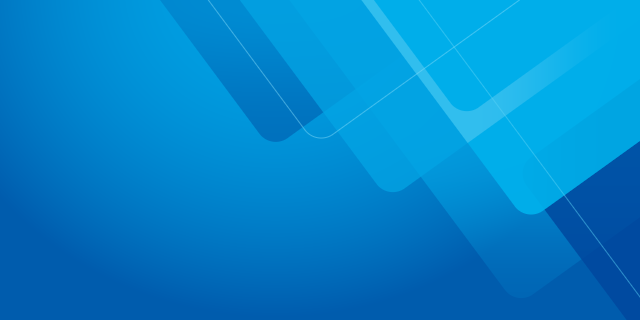
Reproduce this background procedurally as a Shadertoy shader.

```glsl
// Overlapping translucent blue panels with rounded corners over a radial glow.
// Each panel is a wedge between two slanted edges, found by a distance function;
// gradients vary the opacity, and two hairlines cross the stack.

#define CORNER_RADIUS 0.0625
#define LINE_HALF_WIDTH 0.0016
#define GLOW_CENTER vec2(0.86, 1.05)
#define GLOW_RADIUS vec2(1.12, 1.04)
#define GLOW_COLOR vec3(0.0, 0.635, 0.895)
#define DEEP_BLUE vec3(0.0, 0.36, 0.68)
#define NAVY vec3(0.0, 0.275, 0.615)
#define SKY vec3(0.01, 0.645, 0.895)
#define CYAN vec3(0.0, 0.685, 0.92)

// Outward normals of the steep left edge and the shallow right edge
const vec2 STEEP = vec2(-0.8025, -0.5967);
const vec2 SHALLOW = vec2(0.5843, -0.8115);

// Signed distance to a rounded wedge; side = -1 opens it downward
float wedge(vec2 p, vec2 corner, float side) {
    vec2 v = p - corner;
    vec2 q = vec2(dot(v, STEEP), side * dot(v, SHALLOW)) + CORNER_RADIUS;
    return length(max(q, 0.0)) + min(max(q.x, q.y), 0.0) - CORNER_RADIUS;
}

// Antialiased coverage of a signed distance
float fill(float d) {
    return clamp(0.5 - d * iResolution.y, 0.0, 1.0);
}

float hairline(float d) {
    return fill(abs(d) - LINE_HALF_WIDTH);
}

void mainImage(out vec4 fragColor, in vec2 fragCoord) {
    vec2 p = fragCoord / iResolution.y;

    // Background glow
    float falloff = length((p - GLOW_CENTER) / GLOW_RADIUS);
    vec3 col = mix(GLOW_COLOR, DEEP_BLUE, min(falloff * falloff, 1.0));

    // Dark panel at the upper left, denser toward its corner
    float shade = mix(0.85, 0.4, smoothstep(0.55, 1.0, p.y));
    col = mix(col, vec3(0.0, 0.42, 0.725), shade * fill(wedge(p, vec2(0.848, 0.532), 1.0)));

    // Tall panel that fades out toward the bottom
    float fade = mix(0.14, 0.72, smoothstep(0.05, 0.6, p.y));
    col = mix(col, SKY, fade * fill(wedge(p, vec2(1.615, 0.044), 1.0)));

    // Navy panel opening to the lower right
    float navy = fill(wedge(p, vec2(1.608, 0.471), -1.0));
    col = mix(col, NAVY, 0.82 * navy);

    // Middle sky panel
    float middle = fill(wedge(p, vec2(1.214, 0.375), 1.0));
    col = mix(col, SKY, 0.74 * middle);

    // Bright front panel, with the navy one showing faintly through
    float front = fill(wedge(p, vec2(1.646, 0.305), 1.0));
    col = mix(col, CYAN, 0.96 * front);
    col = mix(col, vec3(0.0, 0.63, 0.87), 0.55 * navy * front * smoothstep(1.55, 1.9, p.x));

    // Pale band around an inner corner, fading to the right
    float inner = fill(wedge(p, vec2(1.445, 0.628), 1.0));
    float band = middle * front * (1.0 - inner);
    col = mix(col, vec3(1.0), 0.19 * band * (1.0 - smoothstep(1.5, 1.95, p.x)));

    // Hairlines: a rounded outline and a straight diagonal
    float outline = hairline(wedge(p, vec2(0.990, 0.544), 1.0));
    float diagonal = hairline(dot(p - vec2(1.310, 1.0), STEEP));
    col = mix(col, vec3(0.5, 0.85, 0.97), 0.5 * outline);
    col = mix(col, vec3(0.35, 0.82, 0.96), 0.5 * diagonal);

    fragColor = vec4(col, 1.0);
}
```
